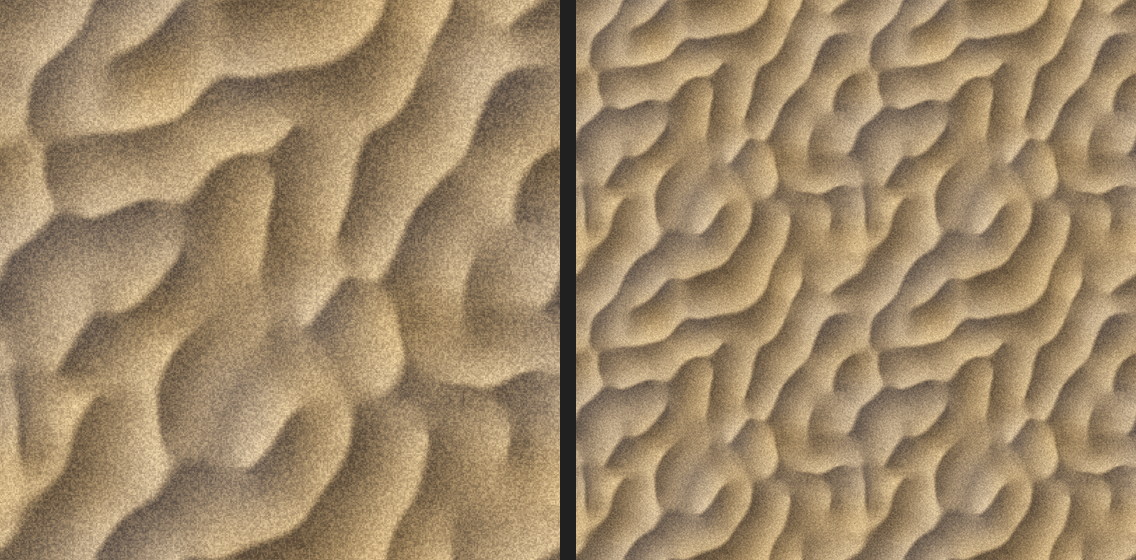
Left, the tile; right, the same tile 2 across and 2 down.
Reproduce this texture procedurally as a three.js fragment shader.

```glsl
varying vec2 vUv;

const float TAU = 6.2831853;

// Dune layout
const float CELLS = 7.0;          // wave packets across the tile
const float PACKET_FALLOFF = 1.5; // larger gives shorter crests
const float DUNE_FREQ = 6.4;      // dunes per canvas width
const float FREQ_SPREAD = 0.6;
const float WIND_ANGLE = -0.62;   // towards the lower right
const float ANGLE_SPREAD = 1.7;
const float CREST = 0.87;         // phase where the slip face begins
const float RELIEF = 0.78;

// Sand surface
const float GRAIN_FINE = 400.0;
const float GRAIN_COARSE = 250.0;
const float GRAIN_STRENGTH = 0.62;
const float PATCH_STRENGTH = 0.3;
const float EXPOSURE = -0.01;
const vec3 SHADOW = vec3(0.40, 0.337, 0.270);
const vec3 MIDTONE = vec3(0.645, 0.548, 0.415);
const vec3 SUNLIT = vec3(0.875, 0.775, 0.605);
const vec3 WARM_TINT = vec3(0.015, 0.0, -0.035);

vec3 hash3(vec2 p) {
  vec3 q = fract(vec3(p.xyx) * vec3(0.1031, 0.1030, 0.0973));
  q += dot(q, q.yxz + 33.33);
  return fract((q.xxy + q.yzz) * q.zyx);
}

// Value noise that wraps after period cells
float tileNoise(vec2 uv, float period, float seed) {
  vec2 p = uv * period;
  vec2 i = floor(p);
  vec2 f = fract(p);
  f = f * f * (3.0 - 2.0 * f);
  vec2 lo = mod(i, period) + seed;
  vec2 hi = mod(i + 1.0, period) + seed;
  float bottom = mix(hash3(lo).x, hash3(vec2(hi.x, lo.y)).x, f.x);
  float top = mix(hash3(vec2(lo.x, hi.y)).x, hash3(hi).x, f.x);
  return mix(bottom, top, f.y);
}

// Sum of scattered wave packets as a complex number: angle is dune phase
vec2 dunePhasor(vec2 uv) {
  vec2 p = uv * CELLS;
  vec2 base = floor(p);
  vec2 sum = vec2(0.0);
  for (int y = -2; y <= 2; y++) {
    for (int x = -2; x <= 2; x++) {
      vec2 cell = base + vec2(float(x), float(y));
      vec2 id = mod(cell, CELLS);
      vec3 rnd = hash3(id + 17.0);
      vec3 wave = hash3(id + 71.0);
      vec2 d = p - cell - rnd.xy;
      float angle = WIND_ANGLE + (wave.x - 0.5) * ANGLE_SPREAD;
      float freq = DUNE_FREQ * (1.0 + (wave.y - 0.5) * FREQ_SPREAD);
      float along = dot(d, vec2(cos(angle), sin(angle))) / CELLS;
      float phase = TAU * (freq * along + rnd.z);
      sum += exp(-PACKET_FALLOFF * dot(d, d)) * vec2(cos(phase), sin(phase));
    }
  }
  return sum;
}

// Shadow, long even slope, lit crest, then a short drop
float duneProfile(float t) {
  float slope = t / CREST;
  float rise = mix(slope, smoothstep(0.0, 1.0, slope), 0.4);
  return min(rise, 1.0) * (1.0 - smoothstep(CREST, 1.0, t));
}

void main() {
  // Dune relief, fading where crests end
  vec2 phasor = dunePhasor(vUv);
  float strength = smoothstep(0.0, 0.9, length(phasor));
  float t = fract(atan(phasor.y, phasor.x + 1e-6) / TAU);
  float tone = 0.5 + EXPOSURE + (duneProfile(t) - 0.5) * strength * RELIEF;

  // Broad uneven light
  float broad = tileNoise(vUv, 5.0, 131.0);
  float medium = tileNoise(vUv, 11.0, 173.0);
  tone += (0.5 * broad + 0.5 * medium - 0.5) * PATCH_STRENGTH;

  // Sand grains
  float grain = 0.7 * tileNoise(vUv, GRAIN_FINE, 211.0)
              + 0.3 * tileNoise(vUv, GRAIN_COARSE, 307.0) - 0.5;
  tone = clamp(tone + grain * GRAIN_STRENGTH, -0.1, 1.15);

  // Colour ramp
  vec3 sand = tone < 0.5 ? mix(SHADOW, MIDTONE, tone * 2.0)
                         : mix(MIDTONE, SUNLIT, tone * 2.0 - 1.0);
  float warmth = tileNoise(vUv, 7.0, 401.0) - 0.5;
  gl_FragColor = vec4(sand + WARM_TINT * warmth * 2.0, 1.0);
}
```
